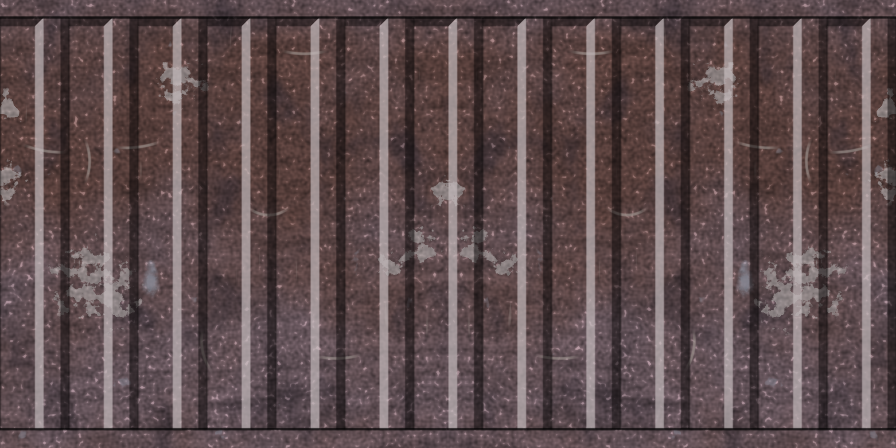
Write a WebGL 2 fragment shader that draws this pattern.

```glsl
#version 300 es
precision highp float;
// Rusty corrugated steel wall: thirteen pressed ribs with a lit right bevel
// and a shaded left and top bevel, over mirrored weathered metal built from
// gradient noise, flaking paint patches and curved scratches.
uniform vec2 u_resolution;
out vec4 fragColor;

vec2 gradientAt(vec2 cell) {
    vec2 h = vec2(dot(cell, vec2(127.1, 311.7)), dot(cell, vec2(269.5, 183.3)));
    return fract(sin(h) * 43758.5) * 2.0 - 1.0;
}

float gradientNoise(vec2 p) {
    vec2 i = floor(p), f = fract(p);
    vec2 u = f * f * f * (f * (f * 6.0 - 15.0) + 10.0);
    vec2 e = vec2(0.0, 1.0);
    float bottom = mix(dot(gradientAt(i), f), dot(gradientAt(i + e.yx), f - e.yx), u.x);
    float top = mix(dot(gradientAt(i + e), f - e), dot(gradientAt(i + 1.0), f - 1.0), u.x);
    return mix(bottom, top, u.y);
}

float fbm(vec2 p) {
    float sum = 0.0, amplitude = 1.0;
    for (int i = 0; i < 4; i++) {
        sum += amplitude * gradientNoise(p);
        p = p * 2.03 + 17.3;
        amplitude *= 0.55;
    }
    return sum;
}

// Curved scratch: xy centre, z radius, w direction of its middle
float scratch(vec2 p, vec4 arc) {
    vec2 q = p - arc.xy;
    float c = cos(arc.w), s = sin(arc.w);
    q = vec2(c * q.x + s * q.y, c * q.y - s * q.x);
    float along = abs(atan(q.y, q.x)) * arc.z;
    float d = abs(length(q) - arc.z);
    return (1.0 - smoothstep(0.001, 0.005, d)) * (1.0 - smoothstep(0.02, 0.055, along));
}

vec3 weatheredMetal(vec2 m) {
    // Broad tone: brown in the upper middle, violet grey below
    float cloud = fbm(m * 4.0 + 3.0);
    float violet = smoothstep(0.75, 0.15, m.y) + smoothstep(0.85, 1.0, m.y);
    vec3 color = mix(vec3(0.34, 0.245, 0.23), vec3(0.39, 0.325, 0.35),
                     clamp(violet * 0.75 + cloud * 0.7 + 0.1, 0.0, 1.0));
    float stain = smoothstep(0.05, 0.6, fbm(m * vec2(7.0, 5.0) + 41.0));
    color = mix(color, vec3(0.19, 0.16, 0.185), stain * 0.6);
    color *= 1.0 + 0.22 * fbm(m * vec2(5.0, 32.0) + 9.0);

    // Grain and pale pits
    float grain = gradientNoise(m * 115.0) + 0.7 * gradientNoise(m * 57.0 + 5.0);
    color *= 1.0 + 0.42 * grain;
    color += vec3(0.17, 0.15, 0.155) * smoothstep(0.28, 0.65, grain + 0.15 * cloud);

    // Flaking paint: xy centre, z radius
    vec3 patches[8] = vec3[8](vec3(0.79, 0.37, 0.10), vec3(0.74, 0.32, 0.06),
        vec3(0.60, 0.82, 0.06), vec3(0.99, 0.60, 0.05), vec3(0.01, 0.57, 0.035),
        vec3(0.06, 0.45, 0.05), vec3(0.98, 0.76, 0.04), vec3(0.13, 0.41, 0.035));
    float nearness = -1.0;
    for (int i = 0; i < 8; i++)
        nearness = max(nearness, 1.0 - length(m - patches[i].xy) / patches[i].z);
    float flake = smoothstep(0.28, 0.48, fbm(m * 34.0) + 0.65 * nearness + 0.05);
    flake *= smoothstep(-0.3, 0.1, nearness);
    color = mix(color, vec3(0.60, 0.57, 0.57) * (1.0 + 0.2 * grain), flake * 0.8);

    // Bluish chips
    float chip = smoothstep(0.52, 0.72, fbm(m * 17.0 + 71.0));
    float blot = length((m - vec2(0.665, 0.375)) * vec2(1.5, 0.8));
    chip = max(chip * 0.55, 1.0 - smoothstep(0.01, 0.035, blot + 0.02 * fbm(m * 30.0)));
    color = mix(color, vec3(0.58, 0.61, 0.67), chip * 0.65);

    // Long gouges and fine vertical scrapes
    vec4 arcs[7] = vec4[7](vec4(0.40, 0.59, 0.07, -1.57), vec4(0.92, 0.64, 0.12, 3.14),
        vec4(0.32, 1.08, 0.20, -1.57), vec4(0.43, 0.24, 0.12, -0.2),
        vec4(0.86, 0.90, 0.24, -1.4), vec4(0.72, 0.90, 0.23, -1.7),
        vec4(0.25, 0.40, 0.20, -1.6));
    float gouge = 0.0;
    for (int i = 0; i < 7; i++) gouge = max(gouge, scratch(m, arcs[i]));
    float scrape = smoothstep(0.42, 0.6, gradientNoise(m * vec2(75.0, 9.0) + 23.0));
    return mix(color, vec3(0.62, 0.58, 0.56), max(gouge * 0.65, scrape * 0.3));
}

void main() {
    float px = 1.0 / u_resolution.y;
    vec2 uv = gl_FragCoord.xy / u_resolution;
    vec2 p = uv * vec2(2.0, 1.0);
    vec3 color = weatheredMetal(vec2(abs(p.x - 1.0), p.y));

    // Distances into one recess from its left, right and top edges
    float pitch = 2.0 / 13.0;
    float left = mod(p.x - 0.1163, pitch) - 0.0187;
    float right = 0.1163 - left;
    float top = 0.961 - p.y;
    float recess = smoothstep(-px, px, min(min(left, right), min(top, p.y - 0.042)));

    // Bevels meet in a mitre at the upper right corner
    float lit = recess * smoothstep(px, -px, right - 0.0195) * smoothstep(-px, px, top - right);
    float shade = recess * smoothstep(px, -px, min(left, top) - 0.0195) * (1.0 - lit);
    color = mix(color, color * 0.5 + vec3(0.015, 0.01, 0.012), shade);
    color = mix(color, color * 0.32 + vec3(0.53, 0.505, 0.51), lit);

    // Dark seams along the rails and a faint crease beside each shaded bevel
    float seam = min(abs(top), abs(p.y - 0.042));
    color *= 1.0 - 0.7 * (1.0 - smoothstep(0.001, 0.001 + 1.5 * px, seam));
    color *= 1.0 - 0.25 * recess * (1.0 - smoothstep(0.0, 2.0 * px, abs(left - 0.0195)));
    fragColor = vec4(clamp(color, 0.0, 1.0), 1.0);
}
```
